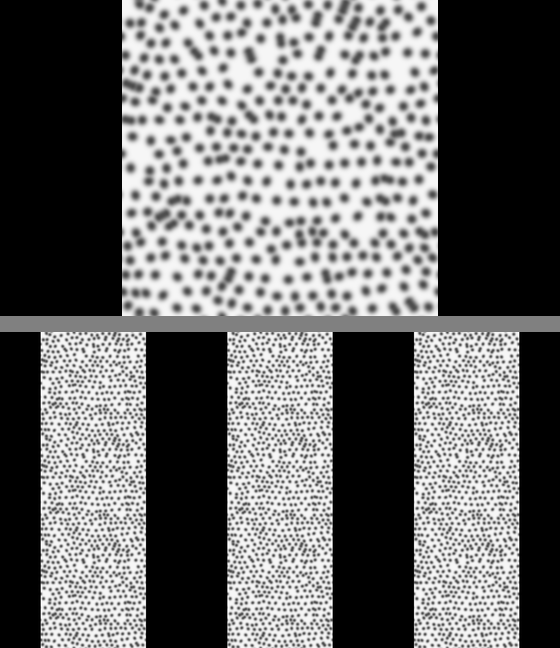
Top, the tile; bottom, the same tile 3 across and 3 down.
Give the GLSL for this pattern, as a Shadertoy shader.

```glsl
// Soft dark spots scattered over a pale square panel between black side bands.
#define SPOT_COUNT vec2(18.0, 20.0) // cells across the panel, rows must be even
#define SPOT_RADIUS 0.0164          // in panel heights
#define SPOT_FALLOFF 2.3            // higher gives a flatter core
#define JITTER 0.34                 // random shift, in cells
#define WARP 0.75                   // smooth drift, in cells
#define WARP_PERIOD 5.0             // whole noise repeats per panel
#define STREAK_SHARE 0.08           // part of the spots drawn out radially
#define STREAK_LENGTH 0.012
#define VOID_SHARE 0.035            // part of the spots left out
#define PAPER vec3(0.965)
#define INK vec3(0.28)

vec2 hash2(vec2 p) {
    vec3 q = fract(p.xyx * vec3(0.1031, 0.1030, 0.0973));
    q += dot(q, q.yzx + 33.33);
    return fract((q.xx + q.yz) * q.zy);
}

// Slope of one wrapped lattice corner, times the offset from it
float corner(vec2 lattice, vec2 offset, float seed) {
    float angle = 6.2832 * hash2(mod(lattice, WARP_PERIOD) + seed).x;
    return dot(vec2(cos(angle), sin(angle)), offset);
}

// Gradient noise that repeats every WARP_PERIOD units
float gradientNoise(vec2 p, float seed) {
    vec2 i = floor(p), f = p - i;
    vec2 u = f * f * f * (f * (f * 6.0 - 15.0) + 10.0);
    vec2 e = vec2(0.0, 1.0);
    float low = mix(corner(i, f, seed), corner(i + e.yx, f - e.yx, seed), u.x);
    float high = mix(corner(i + e.xy, f - e.xy, seed), corner(i + e.yy, f - e.yy, seed), u.x);
    return mix(low, high, u.y);
}

// Darkness of the spot owned by one cell, seen from panel position p
float spot(vec2 p, vec2 cell) {
    vec2 id = mod(cell, SPOT_COUNT);
    vec2 shiftRandom = hash2(id + 17.0);
    vec2 kind = hash2(id + 71.0);
    if (kind.x < VOID_SHARE) return 0.0;

    // Staggered rows, bent by noise and loosened by jitter
    vec2 home = id / SPOT_COUNT;
    vec2 drift = vec2(gradientNoise(home * WARP_PERIOD, 5.0),
                      gradientNoise(home * WARP_PERIOD, 43.0));
    vec2 stagger = vec2(mod(id.y, 2.0) * 0.5 - 0.25, 0.0);
    vec2 center = cell + 0.5 + stagger + WARP * drift + JITTER * (shiftRandom - 0.5);
    vec2 d = p - center / SPOT_COUNT;

    // Axes pointing away from the panel center
    vec2 radial = normalize(home - 0.5 + 0.001);
    vec2 local = vec2(dot(d, radial), dot(d, vec2(-radial.y, radial.x)));
    float reach = kind.x > 1.0 - STREAK_SHARE ? STREAK_LENGTH * (0.6 + 0.5 * kind.y) : 0.0;
    local.x -= clamp(local.x, -reach, reach);
    local *= mix(vec2(0.92, 1.08), vec2(1.06, 0.94), kind.y);
    return 0.97 * exp(-pow(length(local) / SPOT_RADIUS + 1e-4, SPOT_FALLOFF));
}

void mainImage(out vec4 fragColor, in vec2 fragCoord) {
    vec2 p = (fragCoord - 0.5 * iResolution.xy) / iResolution.y + 0.5;
    vec2 cell = floor(p * SPOT_COUNT);

    // Overlapping spots saturate instead of adding up
    float light = 1.0;
    for (int y = -2; y <= 2; y++)
        for (int x = -2; x <= 2; x++)
            light *= 1.0 - spot(p, cell + vec2(x, y));

    // Square panel with smooth sides on black
    float panel = clamp((0.5 - abs(p.x - 0.5)) * iResolution.y + 0.5, 0.0, 1.0);
    fragColor = vec4(mix(INK, PAPER, light) * panel, 1.0);
}
```
